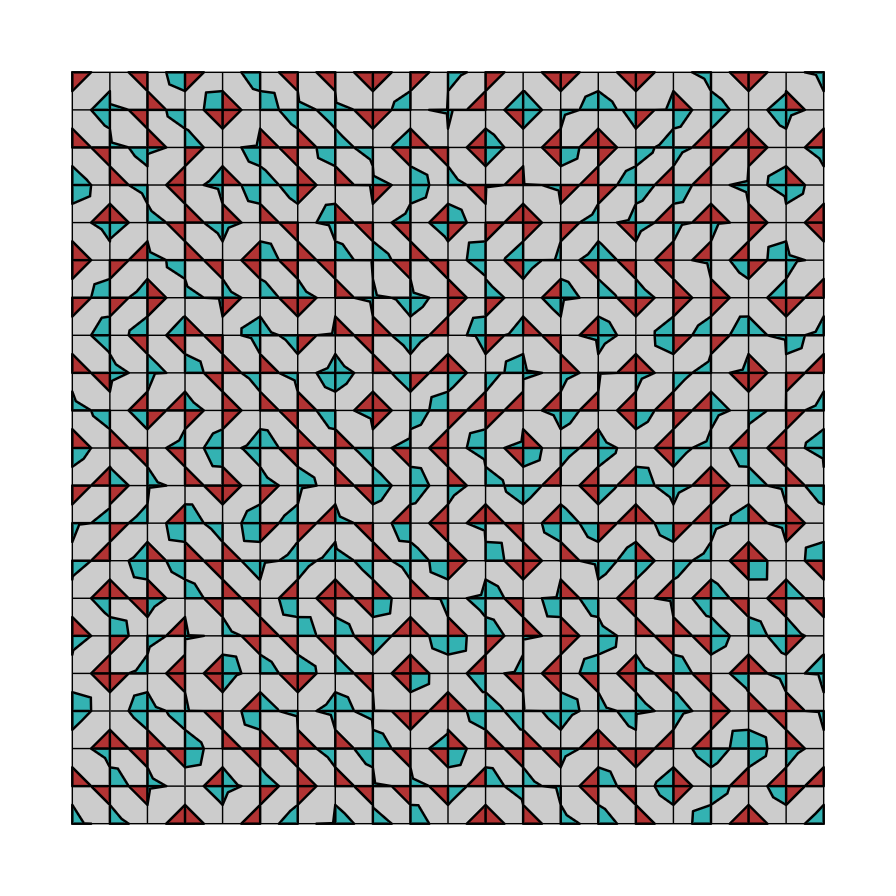
This pattern is drawn by a Shadertoy shader. Its source:

```glsl
// A square panel of 20 x 20 ruled tiles, each with a red triangle in one corner
// and a teal four-sided patch of random outline in the opposite corner.
// Tiles turn by hash, leaning towards falling diagonals along a slanted band.

const float TILES = 20.0;
const float PANEL_SIZE = 0.8386;      // share of the canvas
const float GRID_HALF_WIDTH = 0.019;  // widths in tiles
const float INK_HALF_WIDTH = 0.033;

const vec3 MARGIN = vec3(1.0);
const vec3 PAPER = vec3(0.8);
const vec3 RED = vec3(0.70, 0.20, 0.20);
const vec3 TEAL = vec3(0.20, 0.70, 0.70);
const vec3 INK = vec3(0.0);

float hash(vec2 cell, float seed) {
    return fract(sin(dot(cell, vec2(127.1, 311.7)) + seed * 74.7) * 43758.5453);
}

float coverage(float dist, float pixel) {
    return clamp(0.5 - dist / pixel, 0.0, 1.0);
}

// Signed distance to the patch: tile corner, two edge midpoints, free tip
float cornerPatch(vec2 p, vec2 tip) {
    vec2 v[4] = vec2[4](vec2(0.0), vec2(0.5, 0.0), tip, vec2(0.0, 0.5));
    float distSq = 1e3, side = 1.0;
    for (int i = 0; i < 4; i++) {
        vec2 a = v[i], b = v[(i + 3) % 4];
        vec2 edge = b - a, w = p - a;
        vec2 gap = w - edge * clamp(dot(w, edge) / dot(edge, edge), 0.0, 1.0);
        distSq = min(distSq, dot(gap, gap));
        bvec3 crossing = bvec3(p.y >= a.y, p.y < b.y, edge.x * w.y > edge.y * w.x);
        if (all(crossing) || all(not(crossing))) side = -side;
    }
    return side * sqrt(distSq);
}

// Which axes to mirror, so the red corner may be any of the four
vec2 tileFlip(vec2 cell) {
    vec2 at = (cell + 0.5) / TILES;
    float offBand = (at.x - mix(0.50, 0.22, at.y)) / 0.2;
    float fallingChance = 0.5 + 0.33 * exp(-offBand * offBand);
    float flipX = step(0.5, hash(cell, 1.0));
    float falling = step(hash(cell, 2.0), fallingChance);
    return vec2(flipX, mix(1.0 - flipX, flipX, falling));
}

float gridDistance(vec2 p, float outside) {
    vec2 toLine = abs(p - round(p));
    return max(min(toLine.x, toLine.y), outside);
}

void mainImage(out vec4 fragColor, in vec2 fragCoord) {
    float canvas = min(iResolution.x, iResolution.y);
    float scale = TILES / PANEL_SIZE;
    float pixel = scale / canvas;
    vec2 p = (fragCoord - 0.5 * iResolution.xy) / canvas * scale + 0.5 * TILES;

    vec2 fromCentre = abs(p - 0.5 * TILES);
    float outside = max(fromCentre.x, fromCentre.y) - 0.5 * TILES;
    vec3 color = mix(MARGIN, PAPER, coverage(outside, pixel));

    // Neighbouring tiles are included because outlines cross tile edges
    float outline = 1e3;
    for (int j = -1; j <= 1; j++) {
        for (int i = -1; i <= 1; i++) {
            vec2 cell = floor(p) + vec2(i, j);
            if (any(lessThan(cell, vec2(0.0))) ||
                any(greaterThanEqual(cell, vec2(TILES)))) continue;
            vec2 q = mix(p - cell, 1.0 - p + cell, tileFlip(cell));
            vec2 tip = 0.5 * vec2(hash(cell, 3.0), hash(cell, 4.0));
            float red = cornerPatch(q, vec2(0.25));
            float teal = cornerPatch(1.0 - q, tip);
            color = mix(color, RED, coverage(red, pixel));
            color = mix(color, TEAL, coverage(teal, pixel));
            outline = min(outline, min(abs(red), abs(teal)));
        }
    }

    // Thin ruling and heavier patch outlines
    float ruling = gridDistance(p, outside) - GRID_HALF_WIDTH;
    color = mix(color, INK, coverage(ruling, pixel));
    color = mix(color, INK, coverage(outline - INK_HALF_WIDTH, pixel));
    fragColor = vec4(color, 1.0);
}
```
